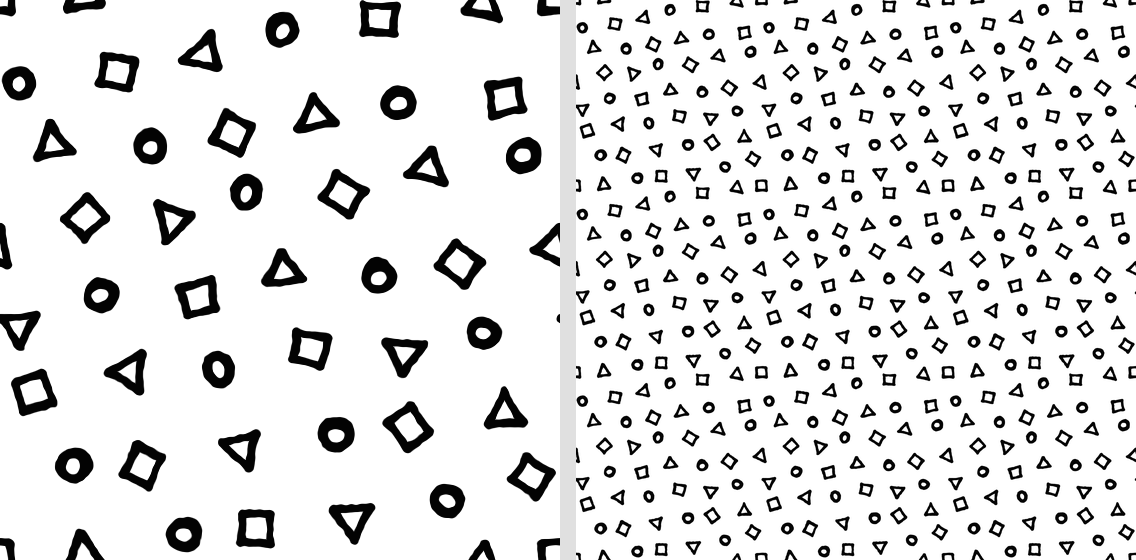
Left, the tile; right, the same tile 3 across and 3 down.
Give the GLSL for this pattern, as a Shadertoy shader.

```glsl
const float TAU = 6.2831853;

vec2 hash22(vec2 p) {
    vec3 q = fract(p.xyx * vec3(0.1031, 0.1030, 0.0973));
    q += dot(q, q.yzx + 33.33);
    return fract((q.xx + q.yz) * q.zy);
}

// Two-channel value noise in [-0.5, 0.5] that wraps every unit
vec2 wrapNoise(vec2 uv, float cells) {
    vec2 p = uv * cells, c = floor(p), f = fract(p);
    f = f * f * (3.0 - 2.0 * f);
    vec2 low = mix(hash22(mod(c, cells)), hash22(mod(c + vec2(1, 0), cells)), f.x);
    vec2 high = mix(hash22(mod(c + vec2(0, 1), cells)), hash22(mod(c + 1.0, cells)), f.x);
    return mix(low, high, f.y) - 0.5;
}

// Polygon outline whose stroke swells towards the corners
float polygonStroke(vec2 q, float sides, float inradius) {
    float sector = TAU / sides;
    float angle = atan(q.y, q.x);
    angle -= sector * round(angle / sector);
    vec2 p = length(q) * vec2(cos(angle), sin(angle));
    float halfSide = inradius * tan(0.5 * sector);
    float along = clamp(p.y / halfSide, -1.0, 1.0);
    float halfStroke = 0.0069 + 0.0018 * along * along;
    return length(p - vec2(inradius, along * halfSide)) - halfStroke;
}

// Round blob with a small off-centre oval hole
float ring(vec2 q, vec2 offset) {
    float outer = length(q * vec2(1.04, 0.97)) - 0.0318;
    float hole = length((q - 0.006 * offset) * vec2(1.15, 0.85)) - 0.0128;
    return max(outer, -hole);
}

void mainImage(out vec4 fragColor, in vec2 fragCoord) {
    vec2 uv = fragCoord / iResolution.xy;

    // Hand-drawn wobble: broad bends plus fine edge roughness
    vec2 drawn = uv + 0.007 * wrapNoise(uv, 24.0) + 0.0022 * wrapNoise(uv, 110.0);

    // Shapes on a jittered wrapping lattice, kinds taking turns
    const int COUNT = 44;
    float dist = 1.0;
    for (int i = 0; i < COUNT; i++) {
        float id = float(i);
        vec2 jitter = hash22(vec2(id, 7.0)) - 0.5;
        vec2 vary = hash22(vec2(id, 31.0)) - 0.5;
        vec2 center = (vec2(id, mod(id * 19.0, float(COUNT))) + 1.8 * jitter) / float(COUNT);
        vec2 q = drawn - center;
        q -= round(q);
        float turn = TAU * vary.x;
        q = mat2(cos(turn), sin(turn), -sin(turn), cos(turn)) * q;
        q *= 1.0 + 0.1 * vec2(vary.y, -vary.y);

        int kind = i % 3;
        float d = kind == 0 ? polygonStroke(q, 4.0, 0.0262)
                : kind == 1 ? polygonStroke(q, 3.0, 0.0183)
                : ring(q, jitter);
        dist = min(dist, d);
    }

    // Black ink on white paper
    float edge = max(0.0011, 0.7 / iResolution.y);
    fragColor = vec4(vec3(mix(0.01, 1.0, smoothstep(-edge, edge, dist))), 1.0);
}
```
